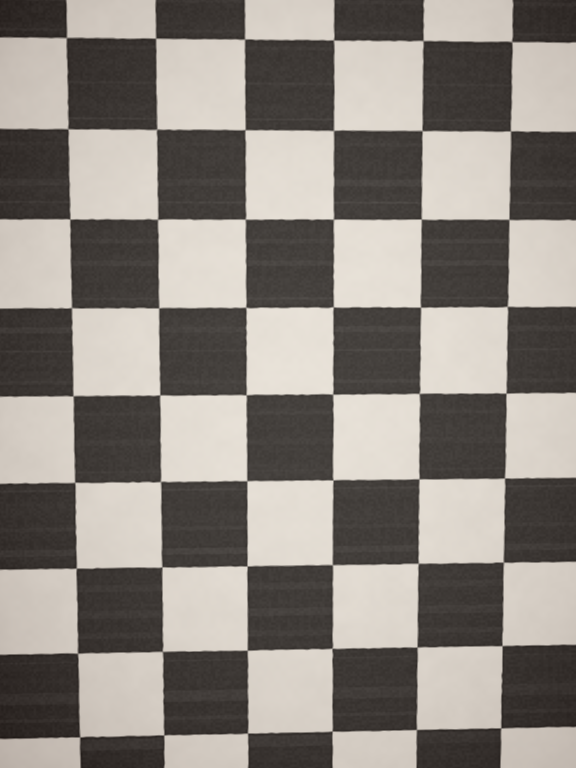
Reproduce this pattern procedurally as a Shadertoy shader.

```glsl
// Printed checkerboard on paper, seen slightly askew, with toner bands and uneven light.

const vec3 PAPER = vec3(0.905, 0.880, 0.842);
const vec3 INK = vec3(0.272, 0.256, 0.242);
const vec3 SHADE_TINT = vec3(1.0, 1.08, 1.05);

float hash(vec2 p) {
    return fract(sin(dot(p, vec2(127.1, 311.7))) * 43758.5453);
}

float noise(vec2 p) {
    vec2 i = floor(p);
    vec2 f = fract(p);
    f = f * f * (3.0 - 2.0 * f);
    float low = mix(hash(i), hash(i + vec2(1.0, 0.0)), f.x);
    float high = mix(hash(i + vec2(0.0, 1.0)), hash(i + 1.0), f.x);
    return mix(low, high, f.y);
}

// Canvas position (heights, y down) to checker cells, with keystone and tilt
vec2 toCells(vec2 p) {
    float columnWidth = 0.1164 - 0.0070 * p.y;
    float column = (p.x - 0.319 - 0.0045 * p.y) / columnWidth;
    float tilt = 0.0107 - 0.0334 * p.y;
    float s = (p.y - tilt * (p.x - 0.378) - 0.0521) / 0.1185;
    return vec2(column, s + 0.0067 * s * s);
}

// Distance to the nearest cell border, changing sign at each border
vec2 signedBorder(vec2 cell) {
    return 0.5 - abs(mod(cell - 0.5, 2.0) - 1.0);
}

// 1 in the dark squares, 0 in the light ones
float checker(vec2 cell, float softness) {
    vec2 side = clamp(signedBorder(cell) / softness, -1.0, 1.0);
    return 0.5 + 0.5 * side.x * side.y;
}

// Paler horizontal bands whose place and width differ in each row
float tonerBands(vec2 cell, float softness) {
    vec2 id = floor(cell);
    float y = fract(cell.y);
    float sum = 0.0;
    for (int i = 0; i < 3; i++) {
        vec2 seed = vec2(float(i) + 3.0, id.y + 11.0);
        float center = (float(i) + 0.2 + 0.6 * hash(seed)) / 3.0;
        float width = hash(seed + 17.0);
        float halfWidth = mix(0.010, 0.075, width * width);
        float strength = mix(0.016, 0.042, hash(seed + 31.0));
        float edge = abs(y - center) - halfWidth;
        sum += strength * (1.0 - smoothstep(-softness, softness, edge));
    }
    return sum * mix(0.65, 1.0, hash(id + 5.0));
}

// Fall-off of light away from the middle of the sheet
float shadeDrop(vec2 uv) {
    vec2 d = uv - vec2(0.54, 0.53);
    float r2 = dot(d, d);
    return 0.27 * r2 + 0.08 * r2 * r2;
}

vec3 paperColor(vec2 p, float drop) {
    float mottle = noise(p * 45.0) * 0.6 + noise(p * 130.0) * 0.4 - 0.5;
    return PAPER - drop * SHADE_TINT + 0.022 * mottle;
}

vec3 inkColor(vec2 p, vec2 cell, float drop, float softness) {
    float streak = noise(vec2(cell.x * 0.4, cell.y * 16.0)) - 0.5;
    float grain = noise(p * 330.0) - 0.5;
    vec2 border = abs(signedBorder(cell));
    float rim = 1.0 - smoothstep(0.01, 0.04, min(border.x, border.y));
    float tone = tonerBands(cell, softness) + 0.012 * streak + 0.035 * grain - 0.025 * rim;
    return INK - 0.7 * drop * SHADE_TINT + tone;
}

void mainImage(out vec4 fragColor, in vec2 fragCoord) {
    vec2 uv = fragCoord / iResolution.xy;
    vec2 p = vec2(uv.x * iResolution.x / iResolution.y, 1.0 - uv.y);

    // Slightly ragged print edge
    vec2 ragged = vec2(noise(p * 150.0), noise(p * 150.0 + 40.0)) - 0.5;
    vec2 cell = toCells(p + 0.0010 * ragged);
    float softness = max(0.012, 7.5 / iResolution.y);

    float drop = shadeDrop(uv);
    vec3 paper = paperColor(p, drop);
    vec3 ink = inkColor(p, cell, drop, softness);
    fragColor = vec4(mix(paper, ink, checker(cell, softness)), 1.0);
}
```
